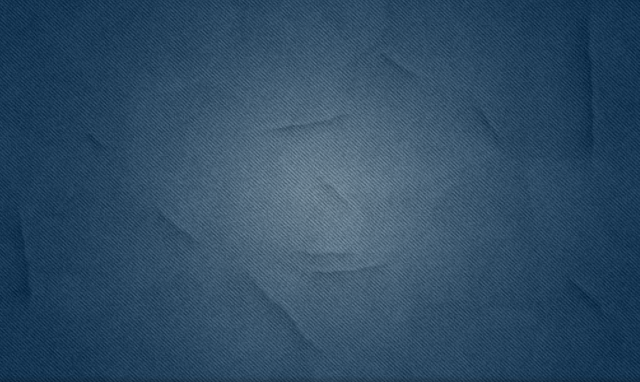
Write a WebGL 2 fragment shader that draws this background.

```glsl
#version 300 es
precision highp float;
// Worn blue twill cloth lit by a soft central glow.
// A radial gradient sets the colour; cellular facets and a few soft folds
// crumple it, then fine diagonal threads and grain give the weave.

#define GLOW_CENTER vec2(0.845, 0.49)
#define GLOW_RADIUS 0.46
#define EDGE_COLOR vec3(0.052, 0.182, 0.298)
#define GLOW_COLOR vec3(0.425, 0.510, 0.572)
#define THREAD_COUNT 137.0
#define THREAD_DEPTH 0.042
#define GRAIN_DEPTH 0.09
#define FOLD_DEPTH 0.075
#define FACET_DEPTH 0.05

uniform vec2 u_resolution;
out vec4 outColor;

const int FOLD_COUNT = 12;
// Each fold runs from xy to zw, in units of the canvas height.
const vec4 FOLDS[FOLD_COUNT] = vec4[](
  vec4(0.70, 0.67, 0.92, 0.69), vec4(0.22, 0.66, 0.28, 0.61),
  vec4(0.40, 0.46, 0.53, 0.37), vec4(0.64, 0.29, 0.86, 0.07),
  vec4(0.76, 0.34, 0.92, 0.36), vec4(0.79, 0.30, 1.03, 0.31),
  vec4(1.00, 0.85, 1.12, 0.80), vec4(1.25, 0.72, 1.33, 0.63),
  vec4(1.55, 0.98, 1.55, 0.55), vec4(0.03, 0.48, 0.08, 0.17),
  vec4(0.84, 0.53, 0.93, 0.46), vec4(1.48, 0.27, 1.57, 0.17));

vec2 hash2(vec2 cell) {
  vec3 q = fract(cell.xyx * vec3(0.1031, 0.1030, 0.0973));
  q += dot(q, q.yzx + 33.33);
  return fract((q.xx + q.yz) * q.zy);
}

float grain(vec2 p) {
  vec2 cell = floor(p), f = fract(p);
  f = f * f * (3.0 - 2.0 * f);
  float low = mix(hash2(cell).x, hash2(cell + vec2(1, 0)).x, f.x);
  float high = mix(hash2(cell + vec2(0, 1)).x, hash2(cell + 1.0).x, f.x);
  return mix(low, high, f.y) - 0.5;
}

// Layered sines that make straight creases ragged.
vec2 ripple(vec2 p) {
  vec2 offset = vec2(0.0);
  float size = 0.011;
  for (int i = 0; i < 4; i++) {
    p = mat2(1.5, 1.1, -1.1, 1.5) * p + 2.7;
    offset += size * sin(p.yx * 9.0);
    size *= 0.55;
  }
  return offset;
}

// Cellular facets, each tilted its own way and softened at its border.
float facets(vec2 p) {
  vec2 home = floor(p);
  float nearest = 9.0, second = 9.0, tilt = 0.0;
  for (int y = -1; y <= 1; y++)
    for (int x = -1; x <= 1; x++) {
      vec2 cell = home + vec2(x, y);
      vec2 toSeed = cell + hash2(cell) - p;
      float d = length(toSeed);
      if (d < nearest) {
        second = nearest;
        nearest = d;
        tilt = dot(toSeed, hash2(cell + 71.0) - 0.5);
      } else second = min(second, d);
    }
  return tilt * smoothstep(0.0, 0.12, second - nearest);
}

// Shadow with a crisp upper edge, fading below and at both ends.
float foldShade(vec2 p, vec4 fold) {
  vec2 along = fold.zw - fold.xy, rel = p - fold.xy;
  float span = length(along);
  vec2 dir = along / span;
  float t = dot(rel, dir) / span;
  float side = dot(rel, vec2(dir.y, -dir.x));
  float taper = smoothstep(-0.1, 0.25, t) * smoothstep(1.1, 0.75, t);
  float width = 0.012 + 0.06 * span;
  float shadow = smoothstep(-0.004, 0.004, side) * exp(-max(side, 0.0) / width);
  float light = exp(-pow(abs(side + 0.009) / 0.007, 2.0));
  return taper * (0.2 * light - shadow);
}

void main() {
  vec2 p = gl_FragCoord.xy / u_resolution.y;
  float pixel = 1.0 / u_resolution.y;

  // Central glow
  float reach = length((p - GLOW_CENTER) * vec2(0.96, 1.0)) / GLOW_RADIUS;
  vec3 color = mix(EDGE_COLOR, GLOW_COLOR, exp(-pow(reach, 1.4)));

  // Crumples and folds
  vec2 bent = p + ripple(p);
  float relief = FACET_DEPTH * (facets(bent * 3.5) + facets(bent * 8.0 + 5.0));
  for (int i = 0; i < FOLD_COUNT; i++)
    relief += FOLD_DEPTH * foldShade(bent, FOLDS[i]);

  // Twill threads of uneven weight, faded where too fine to resolve
  float slant = dot(p, vec2(0.68, 0.73)) + 0.0006 * sin(p.x * 61.0 + p.y * 37.0);
  float visible = 1.0 - smoothstep(0.48, 0.75, THREAD_COUNT * pixel);
  float weight = 1.0 + 1.2 * grain(p * 120.0 + 17.0);
  float weave = THREAD_DEPTH * visible * weight * sin(6.28318 * THREAD_COUNT * slant);
  float fuzz = GRAIN_DEPTH * (0.8 * grain(p * 300.0) + 0.2 * grain(p * 90.0));

  float brightness = dot(color, vec3(0.3, 0.5, 0.2));
  float strength = 0.45 + 1.5 * brightness;
  color += relief * (0.5 + brightness) + (weave + fuzz) * strength;
  color *= mix(0.85, 1.0, smoothstep(0.0, 0.02, p.y));
  outColor = vec4(clamp(color, 0.0, 1.0), 1.0);
}
```
